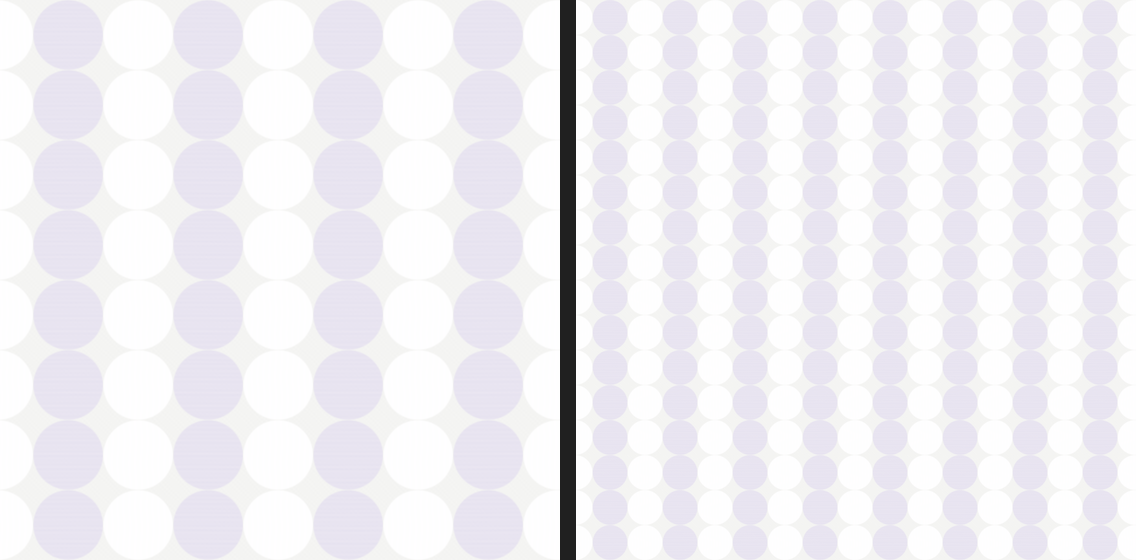
Left, the tile; right, the same tile 2 across and 2 down.
Reproduce this pattern procedurally as a WebGL 1 fragment shader.

```glsl
precision highp float;
// Touching discs on a square grid, with columns alternating lavender and white
// over a pale warm grey ground. Each disc is a distance function in a repeated
// cell; layered sines of whole frequency add a faint woven grain that tiles.

uniform vec2 u_resolution;

const float TAU = 6.2831853;
const float REPEATS = 8.0;          // discs across and down (even, to tile)
const float COLUMN_SHIFT = 0.474;   // left edge of first lavender column, in cells
const float RADIUS = 0.497;         // in cells
const float EDGE_SOFTNESS = 0.016;  // in cells
const vec3 LAVENDER = vec3(0.910, 0.894, 0.943);
const vec3 WHITE = vec3(0.997, 0.996, 0.998);
const vec3 GROUND = vec3(0.957, 0.957, 0.950);
const float THREADS = 128.0;        // horizontal threads down the canvas
const float THREAD_DEPTH = 0.006;
const float WEAVE_DEPTH = 0.004;
const float WHITE_DEPTH = 0.0015;

// Sine wave with a whole number of cycles over the canvas.
float wave(float t, float cycles, float phase) {
  return sin(TAU * (t * cycles + phase));
}

// Horizontal threads whose strength drifts along and between rows.
float threads(vec2 uv) {
  float drift = 0.6 + 0.25 * wave(uv.y, 37.0, 0.2)
              + 0.15 * wave(uv.x, 11.0, 0.3 * wave(uv.y, 23.0, 0.0));
  return wave(uv.y, THREADS, 0.03 * wave(uv.x, 5.0, 0.1)) * drift
       + 0.3 * wave(uv.y, 83.0, 0.4);
}

// Fine crossed grain.
float weave(vec2 uv) {
  float grain = wave(uv.x, 128.0, 0.1 * wave(uv.y, 19.0, 0.0))
              * wave(uv.y, THREADS, 0.1 * wave(uv.x, 17.0, 0.3));
  return 0.7 * grain + 0.3 * wave(uv.x + uv.y, 97.0, 0.0);
}

void main() {
  vec2 uv = gl_FragCoord.xy / u_resolution;
  vec2 grid = uv * REPEATS - vec2(COLUMN_SHIFT, 0.0);

  // Disc coverage
  float distanceToEdge = length(fract(grid) - 0.5) - RADIUS;
  float pixel = REPEATS / min(u_resolution.x, u_resolution.y);
  float softness = max(EDGE_SOFTNESS, 0.75 * pixel);
  float disc = 1.0 - smoothstep(-softness, softness, distanceToEdge);
  float whiteColumn = mod(floor(grid.x), 2.0);

  // Surface colours with their grain
  vec3 lavender = LAVENDER
                + THREAD_DEPTH * threads(uv) * vec3(1.0, 0.9, 0.5)
                + 0.25 * THREAD_DEPTH * weave(uv);
  vec3 white = WHITE + WHITE_DEPTH * wave(uv.x, 96.0, 0.1 * wave(uv.y, 13.0, 0.0));
  vec3 ground = GROUND + WEAVE_DEPTH * weave(uv);

  vec3 color = mix(ground, mix(lavender, white, whiteColumn), disc);
  gl_FragColor = vec4(color, 1.0);
}
```
